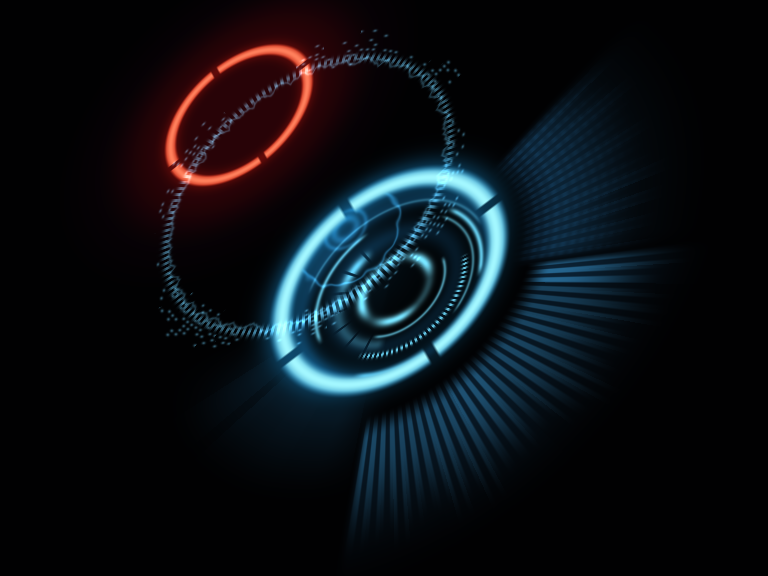
This background is drawn by a WebGL 1 fragment shader. Its source:

```glsl
precision highp float;
// A glowing cyan dial with a fan of light bars, a smaller red ring in a dark
// haze, and a dashed spectrum loop linking them, all on black. Each part is
// drawn in polar coordinates of its own tilted ellipse; angles are in degrees.

uniform vec2 u_resolution;

float hash(vec2 p) {
  return fract(sin(dot(p, vec2(127.1, 311.7))) * 43758.5);
}

vec2 gradient(vec2 cell) {
  float a = 6.2832 * hash(cell);
  return vec2(cos(a), sin(a));
}

float gradientNoise(vec2 p) {
  vec2 i = floor(p), f = fract(p), e = vec2(1.0, 0.0);
  vec2 s = f * f * (3.0 - 2.0 * f);
  float low = mix(dot(gradient(i), f), dot(gradient(i + e), f - e), s.x);
  float high = mix(dot(gradient(i + e.yx), f - e.yx), dot(gradient(i + 1.0), f - 1.0), s.x);
  return mix(low, high, s.y);
}

// Radius (1 on the ellipse) and angle in the plane of a tilted ellipse
vec2 tiltedPolar(vec2 p, vec2 center, vec2 axes) {
  p -= center;
  vec2 q = vec2(dot(p, vec2(0.737, 0.676)), dot(p, vec2(-0.676, 0.737))) / axes;
  return vec2(length(q), degrees(atan(q.y, q.x + 1e-5)));
}

float bell(float x, float width) {
  x /= width;
  return exp(-x * x);
}

float sector(float angle, float middle, float halfWidth, float soft) {
  float d = abs(mod(angle - middle + 180.0, 360.0) - 180.0);
  return 1.0 - smoothstep(halfWidth - soft, halfWidth + soft, d);
}

float arc(vec2 polar, float radius, float width, float middle, float halfWidth) {
  return bell(polar.x - radius, width) * sector(polar.y, middle, halfWidth, 5.0);
}

// Band of four pieces, parted by narrow gaps
float splitRing(vec2 polar, float inner, float soft) {
  float gap = abs(mod(polar.y + 53.0, 90.0) - 45.0) * polar.x;
  return smoothstep(inner - soft, inner + soft, polar.x)
    * (1.0 - smoothstep(1.0 - soft, 1.0 + soft, polar.x)) * smoothstep(1.6, 3.2, gap);
}

float stripes(float angle, float count) {
  return 0.5 + 0.5 * cos(radians(angle) * count);
}

vec3 lightFan(vec2 polar) {
  float r = polar.x, a = polar.y;
  float lower = sector(a, -89.0, 41.0, 1.5);
  float upper = sector(a, -20.0, 26.0, 3.0);
  float left = sector(a, -166.0, 34.0, 12.0);
  float start = smoothstep(1.22, 1.46, r);
  float panel = 0.7 + 0.5 * hash(vec2(floor(a / 11.0), 4.0));
  float reach = 2.45 + 0.35 * hash(vec2(floor(a / 3.0), 9.0));
  float bars = smoothstep(0.15, 0.75, stripes(a, 120.0));
  float longFade = start * (1.0 - smoothstep(1.5, reach, r));
  float shortFade = smoothstep(1.05, 1.3, r) * (1.0 - smoothstep(1.35, reach - 0.3, r));
  float rows = 0.75 + 0.25 * cos(r * 75.0);
  vec3 light = vec3(0.035, 0.115, 0.175) * lower * panel * start * (1.0 - smoothstep(1.4, 2.95, r));
  light += vec3(0.09, 0.23, 0.31) * lower * panel * bars * longFade;
  light += vec3(0.04, 0.13, 0.20) * upper * shortFade * (0.6 + 0.55 * bars * rows);
  light += vec3(0.018, 0.055, 0.08) * upper * start * (1.0 - smoothstep(1.5, 2.8, r));
  return light + vec3(0.025, 0.085, 0.125) * left * panel * (1.0 - smoothstep(1.0, 2.0, r));
}

vec3 dialFace(vec2 p) {
  vec2 d = tiltedPolar(p, vec2(0.687, 0.498), vec2(0.237, 0.155));
  float thin = 0.6 * arc(d, 0.42, 0.014, -80.0, 65.0) + 0.7 * arc(d, 0.68, 0.018, 125.0, 42.0)
    + 0.8 * arc(d, 0.73, 0.02, -12.0, 30.0) + 0.5 * arc(d, 0.66, 0.013, -25.0, 45.0)
    + 0.75 * arc(d, 0.77, 0.025, -125.0, 20.0) + 0.25 * arc(d, 0.79, 0.014, 60.0, 65.0);
  float core = bell(d.x - 0.29, 0.04) * (0.3 + 0.75 * (sector(d.y, 5.0, 24.0, 18.0)
    + sector(d.y, -122.0, 26.0, 18.0) + sector(d.y, 151.0, 24.0, 18.0)));
  float collar = arc(d, 0.49, 0.045, 155.0, 70.0)
    * (0.3 + 0.7 * sector(d.y, 106.0, 14.0, 10.0)) * smoothstep(0.0, 0.08, stripes(d.y, 18.0));
  float beads = arc(d, 0.59, 0.022, -88.0, 62.0) * smoothstep(0.25, 0.75, stripes(d.y, 90.0));
  vec3 face = vec3(0.45, 0.85, 0.95) * (thin + core + 0.8 * collar + 0.85 * beads);
  face += vec3(0.02, 0.09, 0.14) * (bell(d.x - 0.52, 0.09) + bell(d.x - 0.8, 0.06));
  // Small gauge with a ragged outline, upper left
  vec2 g = tiltedPolar(p, vec2(0.600, 0.602), vec2(0.041, 0.027));
  face += vec3(0.06, 0.18, 0.25) * (bell(g.x - 1.0, 0.12) + bell(g.x - 0.55, 0.2));
  vec2 o = tiltedPolar(p, vec2(0.607, 0.587), vec2(0.101, 0.066));
  float ragged = 0.12 * gradientNoise(p * 45.0);
  face += vec3(0.09, 0.25, 0.34) * bell(o.x - 1.0 + ragged, 0.035);
  return face + vec3(0.03, 0.12, 0.18) * bell(length(p - vec2(0.57, 0.59)), 0.13);
}

vec3 spectrum(vec2 p) {
  vec2 s = tiltedPolar(p, vec2(0.535, 0.662), vec2(0.289, 0.186));
  float near = sector(s.y, -103.0, 35.0, 25.0);
  float ticks = bell(s.x - 1.0, 0.026 + 0.018 * near) * smoothstep(0.2, 0.8, stripes(s.y, 144.0));
  vec2 around = vec2(cos(radians(s.y)), sin(radians(s.y)));
  float wave = 0.06 * gradientNoise(around * 14.0) + 0.025 * gradientNoise(around * 37.0);
  float line = bell(s.x - 0.97 + wave, 0.011);
  // Loose dots on a polar grid, thinning away from the loop
  vec2 grid = vec2(s.y / 2.5, (s.x - 1.04) / 0.034);
  float patches = gradientNoise(around * 2.6 + 3.0);
  float chance = 0.4 + 0.7 * patches - 0.12 * abs(floor(grid.y));
  float dots = step(hash(floor(grid)), chance) * bell(length(fract(grid) - 0.5), 0.28);
  return vec3(0.36, 0.68, 0.82) * (ticks * (0.55 + 0.4 * near) + 0.3 * line + 0.5 * dots);
}

void main() {
  vec2 p = gl_FragCoord.xy / u_resolution.y;
  p.x += 0.6667 - 0.5 * u_resolution.x / u_resolution.y;
  vec2 red = tiltedPolar(p, vec2(0.415, 0.800), vec2(0.153, 0.089));
  vec2 blue = tiltedPolar(p, vec2(0.676, 0.512), vec2(0.237, 0.155));

  // Red haze and ring
  vec3 color = vec3(0.004, 0.004, 0.008);
  color += vec3(0.13, 0.006, 0.006) * (1.0 - smoothstep(1.1, 1.95, red.x));
  color += vec3(0.022, 0.002, 0.012) * (1.0 - smoothstep(1.7, 2.6, red.x));
  color += vec3(0.22, 0.03, 0.01) * bell(red.x - 0.93, 0.13);
  vec3 redBand = mix(vec3(0.75, 0.14, 0.07), vec3(1.0, 0.50, 0.36), bell(red.x - 0.93, 0.06));
  color = mix(color, redBand, splitRing(red, 0.86, 0.025));

  // Fan of bars, dark disc and its markings
  color += lightFan(blue);
  color *= 0.1 + 0.9 * smoothstep(0.95, 1.25, blue.x);
  color += dialFace(p) * (1.0 - smoothstep(0.85, 0.98, blue.x));

  // Cyan ring with a halo, weaker on the lower right
  float halo = 1.0 - 0.6 * sector(blue.y, -75.0, 65.0, 35.0);
  color += vec3(0.05, 0.27, 0.40) * halo * bell(blue.x - 0.92, 0.17);
  vec3 blueBand = mix(vec3(0.12, 0.52, 0.74), vec3(0.64, 0.97, 1.0), bell(blue.x - 0.915, 0.075));
  color = mix(color, blueBand, splitRing(blue, 0.84, 0.04));

  color += spectrum(p) * (1.0 - 0.5 * splitRing(blue, 0.84, 0.04));
  gl_FragColor = vec4(min(color, 1.0), 1.0);
}
```
